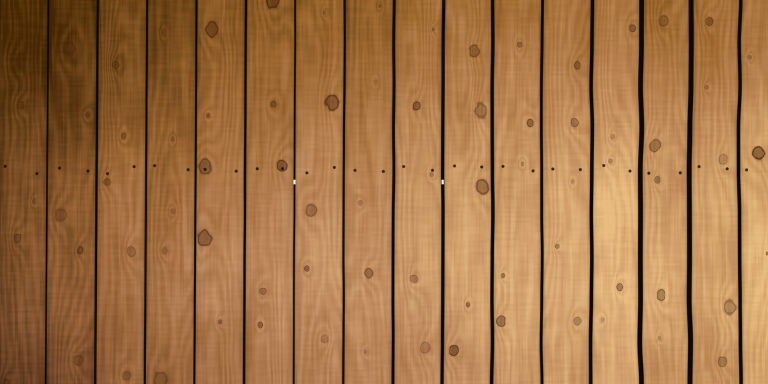
Write a Shadertoy shader that draws this texture.

```glsl
// A wall of upright pine boards with dark gaps, knots, nails and flowing grain.
// Board space gives every plank its own hash seed; a smooth light level,
// dim at the upper left, picks the wood colour from a four-step ramp.

const float BOARDS = 15.55;
const float KNOTS = 5.0;
const vec3 UMBER = vec3(0.42, 0.26, 0.08);
const vec3 OCHRE = vec3(0.61, 0.40, 0.18);
const vec3 TAN = vec3(0.74, 0.53, 0.33);
const vec3 PALE = vec3(0.87, 0.69, 0.46);
const vec3 KNOT_BROWN = vec3(0.30, 0.15, 0.05);
const vec3 GAP_BLACK = vec3(0.06, 0.03, 0.02);

float hash(vec2 p) {
    return fract(sin(dot(p, vec2(127.1, 311.7))) * 43758.5453);
}

float noise(vec2 p) {
    vec2 i = floor(p), f = fract(p);
    f = f * f * (3.0 - 2.0 * f);
    return mix(mix(hash(i), hash(i + vec2(1, 0)), f.x),
               mix(hash(i + vec2(0, 1)), hash(i + vec2(1, 1)), f.x), f.y);
}

float fbm(vec2 p) {
    float sum = 0.0, amp = 0.5;
    for (int i = 0; i < 4; i++) {
        sum += amp * noise(p);
        p = p * 2.03 + 17.3;
        amp *= 0.5;
    }
    return sum;
}

// Filled disc with a soft rim
float disc(float dist, float radius, float soft) {
    return 1.0 - smoothstep(radius - soft, radius + soft, dist);
}

// Brightness over the wall: rises to the right, falls toward the top
float lightLevel(vec2 uv) {
    float side = 0.95 * smoothstep(-0.25, 0.75, uv.x);
    float top = 0.55 * mix(0.65, 1.0, uv.x) * smoothstep(0.35, 1.05, uv.y);
    return side - top - 0.13 * smoothstep(0.25, 0.0, uv.y);
}

vec3 woodRamp(float level) {
    float t = clamp(level, -0.25, 1.1) * 3.0;
    vec3 c = mix(UMBER, OCHRE, min(t, 1.0));
    c += (TAN - OCHRE) * clamp(t - 1.0, 0.0, 1.0);
    return c + (PALE - TAN) * max(t - 2.0, 0.0);
}

// Knots of one board: x = dark cover, y = bend of the grain around them
vec2 knots(vec2 pos, float width, float id, float soft) {
    vec2 result = vec2(0.0);
    for (float i = 0.0; i < KNOTS; i++) {
        vec2 seed = vec2(id, i + 3.0);
        float size = hash(seed + 31.0);
        float radius = mix(0.004, 0.019, size * size);
        vec2 center = vec2(width * mix(0.18, 0.82, hash(seed)),
                           (i + hash(seed + 11.0)) / KNOTS);
        vec2 d = pos - center;
        float dist = length(d * vec2(1.0, 0.85));
        dist += radius * 0.35 * (noise(d * 90.0 + seed) - 0.5);
        float core = disc(dist, radius, soft + radius * 0.2);
        float rim = disc(abs(dist - radius * 0.85), radius * 0.15, soft);
        float strength = mix(0.35, 0.85, hash(seed + 47.0));
        result.x = max(result.x, strength * max(core * 0.6, rim));
        result.y += exp(-dot(d * vec2(1.0, 0.4), d) / (radius * radius * 5.0));
    }
    return result;
}

// A pair of nail heads near the middle height of a board
float nails(vec2 pos, float width, float id, float soft) {
    float cover = 0.0;
    for (float i = 0.0; i < 2.0; i++) {
        vec2 seed = vec2(id, i + 71.0);
        vec2 center = vec2(width * (0.2 + 0.6 * i + 0.1 * (hash(seed) - 0.5)),
                           0.56 + 0.025 * (hash(seed + 5.0) - 0.5));
        cover = max(cover, disc(length(pos - center), 0.0038, soft));
    }
    return cover;
}

void mainImage(out vec4 fragColor, in vec2 fragCoord) {
    vec2 uv = fragCoord / iResolution.xy;
    float soft = 0.75 / iResolution.y;
    float width = iResolution.x / iResolution.y / BOARDS;

    // Board coordinates, with leaning and slightly ragged edges
    float across = uv.x * BOARDS + 0.02 + 0.06 * (1.0 - uv.x) * (1.0 - uv.y);
    float gapId = floor(across + 0.5);
    across += 0.06 * uv.x * uv.x * (noise(vec2(gapId * 7.0, uv.y * 9.0)) - 0.5);
    float id = floor(across), f = fract(across);
    vec2 pos = vec2(f * width, uv.y);

    // Grain: contours of stretched noise, bent by the knots
    vec2 knot = knots(pos, width, id, soft);
    float field = 5.0 * noise(vec2(f * 2.2 + id * 13.0, uv.y * 2.4 + id * 5.0));
    field += 4.0 * f + 1.6 * knot.y + 0.5 * noise(vec2(f * 9.0 + id, uv.y * 14.0));
    float rings = sin(6.2832 * field);
    float fibre = noise(vec2(f * 34.0 + id * 41.0, uv.y * 12.0)) - 0.5;
    float saw = noise(vec2(f * 3.0 + id * 9.0, uv.y * 170.0)) - 0.5;
    float stain = fbm(vec2(f * 2.5 + id * 19.0, uv.y * 6.0)) - 0.47;

    // Wood colour
    float level = lightLevel(uv) + 0.14 * (hash(vec2(id, 2.0)) - 0.5);
    level += 0.055 * rings + 0.12 * fibre + 0.07 * saw + 0.28 * stain;
    vec3 color = woodRamp(level);
    color.b += 0.07 * (1.0 - uv.x) * (1.0 - uv.y);
    color = mix(color, KNOT_BROWN, knot.x);
    color = mix(color, GAP_BLACK, 0.8 * nails(pos, width, id, soft));

    // Gaps widen to the right; their edges are softly shaded
    float edge = abs(fract(across + 0.5) - 0.5) * width;
    float gap = mix(0.0025, 0.0055, smoothstep(0.3, 1.0, uv.x));
    gap *= 0.8 + 0.4 * hash(vec2(gapId, 90.0));
    color *= 1.0 - 0.22 * exp(-max(edge - gap, 0.0) / 0.004);
    color = mix(color, GAP_BLACK, disc(edge, gap, soft));

    // Daylight slivers through a few central gaps
    float open = step(abs(gapId - 7.5), 2.0) * step(mod(gapId, 3.0), 0.5);
    float sliver = disc(edge, 0.003, soft) * disc(abs(uv.y - 0.526), 0.006, soft);
    color = mix(color, vec3(0.95), open * sliver);

    fragColor = vec4(clamp(color, 0.0, 1.0), 1.0);
}
```
